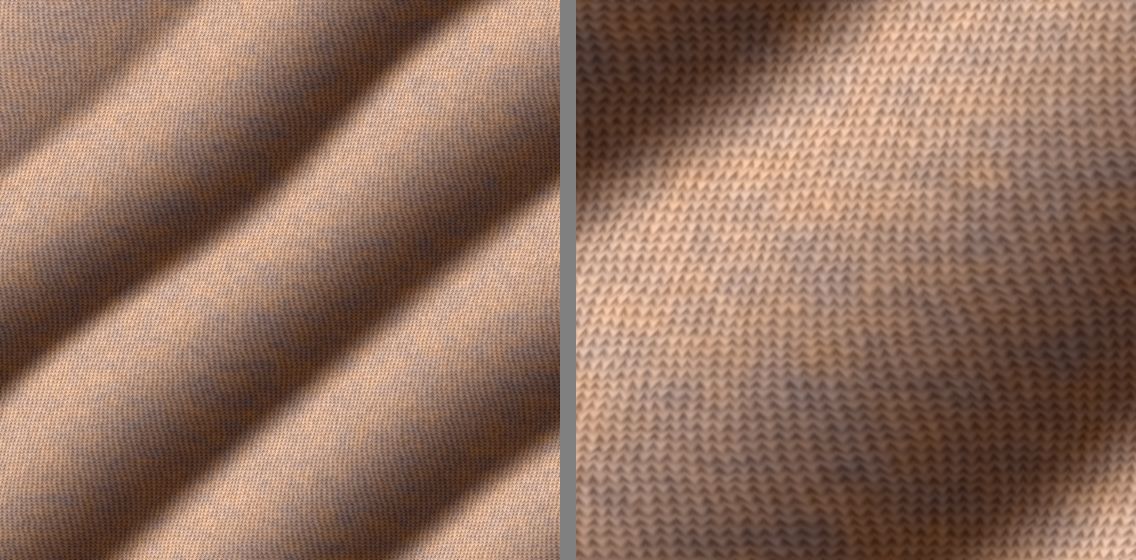
Left: the whole. Right: its middle third, enlarged.
Give the GLSL for this texture, as a three.js fragment shader.

```glsl
varying vec2 vUv;

const float PI = 3.14159265;
const vec3 SHADOW_COLOR = vec3(0.30, 0.19, 0.135);
const vec3 LIGHT_COLOR = vec3(0.84, 0.70, 0.62);
const vec3 WARM_TINT = vec3(0.018, 0.0, -0.022);

const vec2 FOLD_NORMAL = vec2(0.643, -0.766);
const float FOLD_PERIOD = 0.335;
const float FOLD_OFFSET = 0.105;
const float FOLD_WANDER = 0.045;

const vec2 STITCHES = vec2(118.0, 160.0);  // wales across, courses up
const float WALE_LEAN = 0.06;
const float WALE_BEND = 0.018;
const float STITCH_JITTER = 0.22;
const float KNIT_CONTRAST = 0.20;
const float FIBRE_CONTRAST = 0.20;
const float MOTTLE_CONTRAST = 0.12;

float hash(vec2 p) {
  vec3 q = fract(vec3(p.xyx) * 0.1031);
  q += dot(q, q.yzx + 33.33);
  return fract((q.x + q.y) * q.z);
}

float noise(vec2 p) {
  vec2 cell = floor(p);
  vec2 f = fract(p);
  f = f * f * (3.0 - 2.0 * f);
  float low = mix(hash(cell), hash(cell + vec2(1.0, 0.0)), f.x);
  float high = mix(hash(cell + vec2(0.0, 1.0)), hash(cell + 1.0), f.x);
  return mix(low, high, f.y);
}

float fbm(vec2 p) {
  float sum = 0.0;
  float weight = 0.5;
  for (int i = 0; i < 4; i++) {
    sum += weight * noise(p);
    p = p * 2.03 + 17.7;
    weight *= 0.5;
  }
  return sum / 0.9375;
}

// Steep rise out of each crease, then a long slide into the next shadow
float foldLight(float phase, float across, vec2 uv) {
  float p = fract(phase);
  float riseWidth = 0.13 + 0.12 * noise(uv * 3.0 + 8.0);
  float rise = smoothstep(0.0, riseWidth, p);
  float fall = 1.0 - smoothstep(0.24, 0.96, p);
  float depth = mix(0.45, 1.0, smoothstep(-0.62, -0.38, across));
  return 1.0 - depth * (1.0 - rise * fall);
}

// Chevron loops: dark grooves between wales, slanted legs along courses
float knitHeight(vec2 stitch) {
  float u = fract(stitch.x) - 0.5;
  float wale = cos(2.0 * PI * u);
  float course = cos(2.0 * PI * (stitch.y - 1.1 * abs(u)));
  float hole = (0.5 - 0.5 * wale) * (0.5 - 0.5 * course);
  return 0.55 * wale + 0.45 * course - 0.7 * hole + 0.17;
}

void main() {
  // Fold coordinate, gently wandering
  float across = dot(vUv, FOLD_NORMAL);
  float wander = FOLD_WANDER * (noise(vUv * 2.6 + 3.0) - 0.5);
  float phase = (across + wander - FOLD_OFFSET) / FOLD_PERIOD;
  float light = foldLight(phase, across, vUv);

  // Wales lean and bend as the cloth rolls over each fold
  vec2 cloth = vUv;
  cloth.x += WALE_BEND * sin(2.0 * PI * (phase - 0.25)) - WALE_LEAN * vUv.y;
  vec2 stitch = cloth * STITCHES;
  vec2 jitter = vec2(noise(stitch * 0.45), noise(stitch * 0.45 + 51.0)) - 0.5;
  stitch += 2.0 * STITCH_JITTER * jitter;

  // Yarn relief, fibre grain and heathered patches
  float knit = knitHeight(stitch);
  float fibre = noise(stitch * vec2(1.7, 1.2) + 90.0) - 0.5;
  float mottle = fbm(cloth * vec2(34.0, 46.0)) - 0.5;
  float detail = KNIT_CONTRAST * knit + FIBRE_CONTRAST * fibre
    + MOTTLE_CONTRAST * mottle;

  float tone = mix(0.0, 0.95, light) + detail * (0.4 + 0.6 * light);
  vec3 color = mix(SHADOW_COLOR, LIGHT_COLOR, clamp(tone, -0.25, 1.2));
  color += WARM_TINT * (4.0 * mottle + 0.6 * sin(2.0 * PI * phase));
  gl_FragColor = vec4(clamp(color, 0.0, 1.0), 1.0);
}
```
